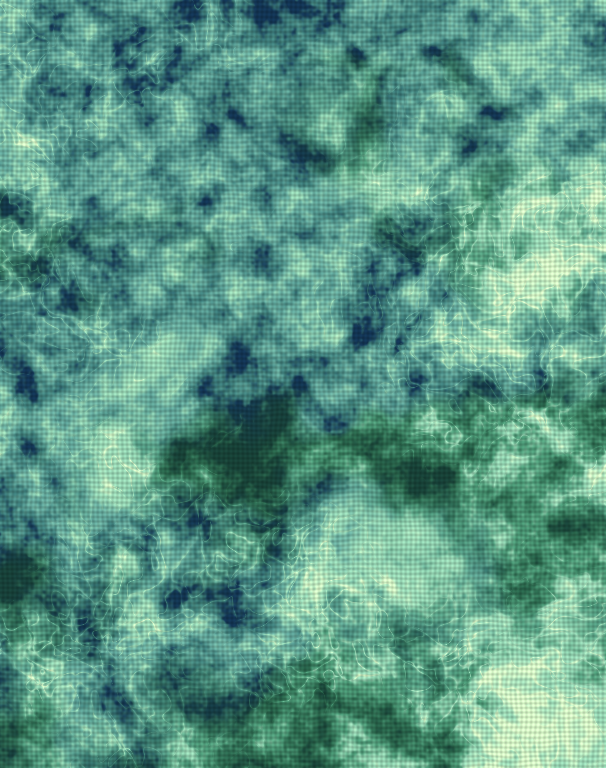
Give the GLSL for this texture, as a WebGL 1 fragment shader.

```glsl
precision highp float;
uniform vec2 u_resolution;

const vec3 DEEP_GREEN = vec3(0.09, 0.25, 0.21);
const vec3 FOREST     = vec3(0.16, 0.39, 0.29);
const vec3 EMERALD    = vec3(0.29, 0.58, 0.45);
const vec3 NAVY       = vec3(0.07, 0.20, 0.32);
const vec3 TEAL       = vec3(0.23, 0.47, 0.46);
const vec3 SEA        = vec3(0.39, 0.65, 0.60);
const vec3 MINT       = vec3(0.58, 0.82, 0.69);
const vec3 CREAM      = vec3(0.82, 0.94, 0.76);

const float BASE_TONE = 0.36;
const float CLOUD_SCALE = 5.0;
const float CLOUD_CONTRAST = 0.85;
const float CRUMPLE_SCALE = 26.0;
const float CRUMPLE_CONTRAST = 1.15;
const float GRAIN_SCALE = 210.0;
const float GRAIN_CONTRAST = 0.16;
const float SCRATCH_SCALE = 17.0;
const float SCRATCH_LIGHT = 0.28;
const float GLOW_COUNT = 7.0;
const float GLOW_SPACING = 0.125;
const float GLOW_LIGHT = 0.40;
const vec2  GLOW_SIZE = vec2(0.095, 0.065);
const float BAND_HEIGHT = 0.545;
const float BAND_WIDTH = 0.085;
const float BAND_SHADE = 0.27;
const float THREADS = 160.0;
const float WEAVE_DEPTH = 0.06;
const float TAU = 6.2832;

float hash(vec2 p) {
  return fract(sin(dot(p, vec2(127.1, 311.7))) * 43758.5453);
}

float noise(vec2 p) {
  vec2 cell = floor(p);
  vec2 f = fract(p);
  f = f * f * (3.0 - 2.0 * f);
  float low = mix(hash(cell), hash(cell + vec2(1.0, 0.0)), f.x);
  float high = mix(hash(cell + vec2(0.0, 1.0)), hash(cell + 1.0), f.x);
  return mix(low, high, f.y);
}

const mat2 TURN = mat2(1.6, 1.2, -1.2, 1.6);

float fbm(vec2 p) {
  float sum = 0.0;
  float weight = 0.5;
  for (int i = 0; i < 4; i++) {
    sum += weight * noise(p);
    p = TURN * p + 7.3;
    weight *= 0.55;
  }
  return sum / 0.99;
}

// Thin creases where the noise crosses its middle value
float scratches(vec2 p) {
  float lines = 0.0;
  for (int i = 0; i < 3; i++) {
    float ridge = 1.0 - abs(2.0 * noise(p) - 1.0);
    lines = max(lines, pow(ridge, 9.0));
    p = TURN * p + 3.7;
  }
  return lines;
}

// Soft pale patches swaying from side to side up the canvas
float glows(vec2 p) {
  float sum = 0.0;
  for (float i = 0.0; i < GLOW_COUNT; i++) {
    float sway = cos(0.148 * i * i + 0.429 * i - 0.141);
    vec2 center = vec2(0.43 + 0.33 * sway, 0.04 + GLOW_SPACING * i);
    vec2 d = (p - center) / (GLOW_SIZE * (0.7 + 0.5 * hash(vec2(i, 4.0))));
    sum += exp(-dot(d, d));
  }
  return min(sum, 1.2);
}

vec3 ramp(vec3 dark, vec3 low, vec3 middle, float t) {
  vec3 c = mix(dark, low, smoothstep(0.0, 0.27, t));
  c = mix(c, middle, smoothstep(0.22, 0.52, t));
  c = mix(c, MINT, smoothstep(0.47, 0.76, t));
  return mix(c, CREAM, smoothstep(0.74, 1.05, t));
}

// Plain weave, faded out where threads are too small to resolve
float weave(vec2 p) {
  vec2 q = p * THREADS + 0.5 * noise(p * 30.0);
  float knots = sin(TAU * q.x) * 0.5 + sin(TAU * q.y) * 0.6;
  knots += 0.4 * sin(TAU * 0.5 * (q.x + q.y)) * sin(TAU * 0.5 * (q.x - q.y));
  return knots * smoothstep(2.0, 3.0, u_resolution.y / THREADS);
}

void main() {
  vec2 p = gl_FragCoord.xy / u_resolution.y;
  vec2 warp = vec2(fbm(p * 9.0), fbm(p * 9.0 + 31.0)) - 0.5;

  // Broad masses
  float cloud = fbm((p + 0.12 * warp) * vec2(0.8, 1.15) * CLOUD_SCALE + 12.0);
  float glow = glows(p + 0.13 * warp);
  vec2 b = (p + 0.15 * warp - vec2(0.46, BAND_HEIGHT)) / vec2(0.38, BAND_WIDTH);
  float band = exp(-dot(b, b));

  // Crumpled, dry-brushed paint
  float crumple = fbm((p + 0.05 * warp) * CRUMPLE_SCALE + 50.0);
  float grain = noise(p * GRAIN_SCALE) + noise(TURN * p * GRAIN_SCALE * 0.3) - 1.0;
  float patches = smoothstep(0.42, 0.68, fbm(p * 7.0 + 80.0));
  float scratch = scratches((p + 0.08 * warp) * SCRATCH_SCALE) * patches;
  float rough = 1.0 - 0.6 * min(glow, 1.0);

  float tone = BASE_TONE + CLOUD_CONTRAST * (cloud - 0.5);
  tone += rough * CRUMPLE_CONTRAST * (crumple - 0.5);
  tone += rough * GRAIN_CONTRAST * grain;
  tone += SCRATCH_LIGHT * scratch * (0.5 + crumple);
  tone += GLOW_LIGHT * glow - BAND_SHADE * band;

  // Blue toward the band and the top, green toward the bottom right
  float hue = fbm(p * 4.5 + 0.8 * warp + 20.0) + 0.45 * band;
  hue += 0.45 * (p.y - 0.42) - 0.25 * (p.x - 0.4);
  float blue = smoothstep(0.32, 0.68, hue);

  vec3 color = mix(ramp(DEEP_GREEN, FOREST, EMERALD, tone),
                   ramp(NAVY, TEAL, SEA, tone + 0.03), blue);
  color *= 1.0 + WEAVE_DEPTH * 2.0 * weave(p);
  gl_FragColor = vec4(clamp(color, 0.0, 1.0), 1.0);
}
```
